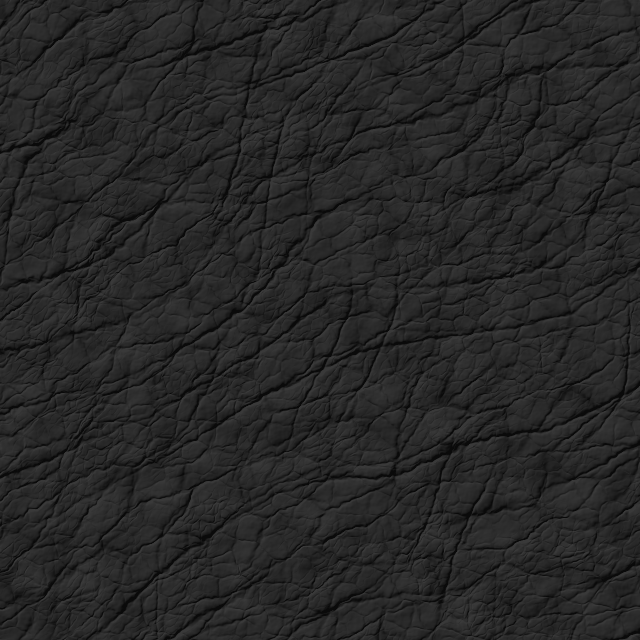
This texture is drawn by a three.js fragment shader. Its source:

```glsl
// Black grained leather with slanting folds, crossing creases and fine wrinkles.
varying vec2 vUv;

vec2 hash2(vec2 p) {
  p = vec2(dot(p, vec2(127.1, 311.7)), dot(p, vec2(269.5, 183.3)));
  return fract(sin(p) * 43758.5);
}

// Gradient noise, roughly -0.7 to 0.7
float noise(vec2 p) {
  vec2 i = floor(p), f = fract(p);
  vec2 u = f * f * f * (f * (f * 6.0 - 15.0) + 10.0);
  float a = dot(hash2(i) * 2.0 - 1.0, f);
  float b = dot(hash2(i + vec2(1.0, 0.0)) * 2.0 - 1.0, f - vec2(1.0, 0.0));
  float c = dot(hash2(i + vec2(0.0, 1.0)) * 2.0 - 1.0, f - vec2(0.0, 1.0));
  float d = dot(hash2(i + 1.0) * 2.0 - 1.0, f - 1.0);
  return mix(mix(a, b, u.x), mix(c, d, u.x), u.y);
}

vec2 noise2(vec2 p) {
  return vec2(noise(p), noise(p + vec2(17.3, 31.7)));
}

// Approximate distance to the nearest cell border, in cell units
float cellEdge(vec2 p) {
  vec2 i = floor(p), f = fract(p);
  float nearest = 8.0, second = 8.0;
  for (int y = -1; y <= 1; y++) {
    for (int x = -1; x <= 1; x++) {
      vec2 cell = vec2(float(x), float(y));
      float d = length(cell + hash2(i + cell) - f);
      second = min(second, max(nearest, d));
      nearest = min(nearest, d);
    }
  }
  return 0.5 * (second - nearest);
}

// Distance to the nearest of many parallel lines, "count" per unit
float lineDistance(float t, float count) {
  return abs(fract(t) - 0.5) / count;
}

float groove(float d, float width) {
  d /= width;
  return 1.0 / (1.0 + d * d);
}

float leatherHeight(vec2 p) {
  // Ragged coordinates, then the two main crease directions
  vec2 q = p + 0.022 * noise2(p * 6.0) + 0.009 * noise2(p * 26.0);
  q += 0.005 * noise2(p * 70.0) + 0.002 * noise2(p * 150.0);
  vec2 slanted = vec2(q.x, q.y - 0.6 * q.x + 0.15 * q.x * q.x);
  vec2 steep = vec2(q.x - 0.4 * q.y, q.y);

  // Long folds that fade in and out
  float foldMask = smoothstep(-0.35, 0.3, noise(slanted * vec2(3.0, 9.0) + 5.0));
  float fold = lineDistance(slanted.y * 10.0 + 1.3 * noise(p * 3.0 + 2.0), 10.0);
  float h = -0.0066 * foldMask * groove(fold, 0.004);

  float crossMask = smoothstep(-0.2, 0.35, noise(steep * vec2(9.0, 3.5) + 40.0));
  float crossing = lineDistance(steep.x * 11.0 + 1.4 * noise(p * 3.5 + 9.0), 11.0);
  h -= 0.005 * crossMask * groove(crossing, 0.0036);

  // Polygonal grain at three scales
  float patches = smoothstep(-0.3, 0.35, noise(p * 7.0 + 60.0));
  float grain = cellEdge(slanted * vec2(10.0, 18.0)) / 14.0;
  h -= 0.0042 * (0.5 + 0.5 * patches) * groove(grain, 0.0028);
  float wrinkle = cellEdge(q * vec2(27.0, 32.0) + 11.0) / 30.0;
  h -= 0.0024 * (1.1 - 0.6 * patches) * groove(wrinkle, 0.0021);
  float crackle = cellEdge(slanted * vec2(58.0, 78.0) + 23.0) / 70.0;
  h -= 0.0014 * smoothstep(-0.3, 0.4, noise(p * 11.0 + 80.0)) * groove(crackle, 0.0014);

  // Soft swelling and pores
  return h + 0.006 * noise(p * 17.0) + 0.0025 * noise(p * 42.0)
    + 0.0011 * noise(p * 85.0) + 0.0005 * noise(p * 170.0);
}

void main() {
  // Slope towards a light at the upper left
  vec2 towardLight = vec2(-0.6, 0.8);
  float reach = 0.0016;
  float h = leatherHeight(vUv);
  float slope = (h - leatherHeight(vUv + towardLight * reach)) / reach;

  // Dim highlights, dark far walls and shaded groove floors
  float tone = 0.174 + 0.105 * min(slope, 0.7 * slope) + 8.0 * h;
  gl_FragColor = vec4(vec3(clamp(tone, 0.04, 0.225)), 1.0);
}
```
